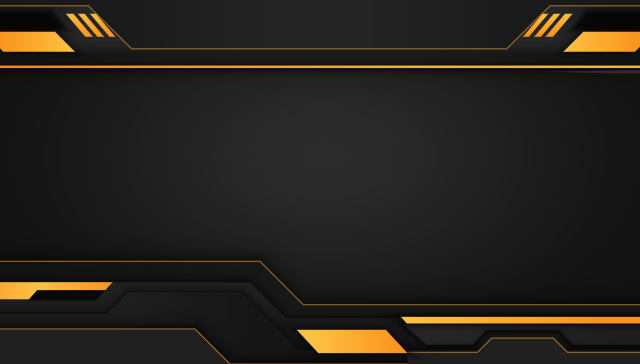
Give the GLSL for this background, as a Shadertoy shader.

```glsl
// Dark technical frame: layered charcoal panels with gold trim, bars and slanted tabs.
// Each panel edge is a stepped profile made of half planes; tabs are slanted boxes.
// Layers are painted back to front, with soft shadows cast outside each panel.

#define CANVAS vec2(768.0, 436.0)
#define GLOW_CENTER vec2(390.0, 185.0)
#define GLOW_LEVEL 0.168
#define EDGE_LEVEL 0.075
#define AMBER vec3(0.98, 0.58, 0.12)
#define YELLOW vec3(0.99, 0.76, 0.26)
#define TRIM vec3(0.72, 0.49, 0.17)
#define TRIM_HALF 0.65
#define STRIPE_STEP 14.5

float pixel; // size of one pixel in canvas units

// Signed distance to a profile stepping from a to b; positive beneath it.
float stepEdge(vec2 p, vec2 a, vec2 b) {
    vec2 along = normalize(b - a);
    float slant = along.x * (p.y - a.y) - along.y * (p.x - a.x);
    return min(p.y - min(a.y, b.y), max(p.y - max(a.y, b.y), slant));
}

// Slanted box: x range along its top edge, y range, and x shift per unit of y.
float tab(vec2 p, vec2 xs, vec2 ys, float lean) {
    float x = p.x - lean * (p.y - ys.x);
    float sides = max(xs.x - x, x - xs.y) / sqrt(1.0 + lean * lean);
    return max(sides, max(ys.x - p.y, p.y - ys.y));
}

float cover(float d) {
    return smoothstep(0.7 * pixel, -0.7 * pixel, d);
}

void paint(inout vec3 col, vec3 fill, float d) {
    col = mix(col, fill, cover(d));
}

void shade(inout vec3 col, float d, float size, float strength) {
    col *= 1.0 - strength * exp(-max(d, 0.0) / size);
}

void trim(inout vec3 col, float d, float strength) {
    col = mix(col, TRIM, strength * cover(abs(d) - TRIM_HALF));
}

vec3 gold(float t) {
    return mix(AMBER, YELLOW, clamp(t, 0.0, 1.0));
}

vec3 gray(float level) {
    return vec3(level, level, level * 1.02);
}

void topFrame(inout vec3 col, vec2 p) {
    vec2 m = vec2(min(p.x, CANVAS.x - 2.0 - p.x), p.y); // left-right symmetry
    float header = p.y - 80.0;
    shade(col, header, 7.0, 0.6);
    paint(col, gray(0.19), tab(p, vec2(590.0, 780.0), vec2(84.0, 88.0), 0.0) + 3.0 * smoothstep(760.0, 590.0, p.x));
    paint(col, gray(mix(0.075, 0.105, smoothstep(0.0, 300.0, m.x))), header);

    // Upper plate and its corner wings
    float wing = stepEdge(m, vec2(106.0, 7.0), vec2(158.0, 58.5));
    paint(col, gray(mix(0.10, 0.145, smoothstep(100.0, 380.0, m.x))), wing);
    float wingLevel = mix(0.05, 0.15, smoothstep(35.0, 110.0, m.x)) * smoothstep(78.0, 45.0, p.y);
    paint(col, gray(0.06 + wingLevel * 0.6), max(-wing, p.y - 63.0));
    float recess = tab(m, vec2(-20.0, 62.0), vec2(13.0, 36.0), 0.8);
    col *= 1.0 - 0.75 * smoothstep(5.0, -5.0, recess);
    trim(col, wing, 0.85);

    // Slanted stripes
    for (int i = 0; i < 3; i++) {
        float x = 79.0 + STRIPE_STEP * float(i);
        float width = 9.0 - float(i);
        paint(col, gold((44.0 - p.y) / 30.0), tab(m, vec2(x, x + width), vec2(16.5, 44.0), 0.85));
    }

    // Corner tabs and the full-width bar
    float corner = tab(m, vec2(-20.0, 66.0), vec2(38.0, 62.0), 1.0);
    shade(col, corner, 4.0, 0.5);
    paint(col, gold(m.x / 90.0), corner);
    shade(col, abs(header) - 1.5, 3.0, 0.5);
    paint(col, gold(p.x / 500.0) * 0.95, abs(header) - 1.5);
}

void leftPanels(inout vec3 col, vec2 p) {
    // Ridge running from the left side down to the middle
    float ridge = stepEdge(p, vec2(300.0, 338.0), vec2(343.0, 381.0));
    shade(col, -ridge, 5.0, 0.6);
    paint(col, gray(mix(0.125, 0.085, smoothstep(338.0, 425.0, p.y))), -ridge);

    // Raised inner plate
    float rise = stepEdge(p, vec2(128.0, 376.0), vec2(154.0, 350.0));
    float fall = stepEdge(p, vec2(290.0, 350.0), vec2(358.0, 419.0));
    float plate = min(rise, fall);
    plate = p.x < 220.0 ? rise : fall;
    shade(col, -plate, 4.0, 0.55);
    paint(col, gray(mix(0.12, 0.085, smoothstep(120.0, 340.0, p.x))), -plate);

    // Lower left plate
    float foot = stepEdge(p, vec2(234.0, 394.0), vec2(276.0, 436.0));
    shade(col, -foot, 8.0, 0.75);
    paint(col, gray(0.125), -foot);
    trim(col, foot, 0.85);

    // Two-level gold tab with a dark notch
    float notch = tab(p, vec2(45.0, 127.0), vec2(347.0, 360.0), -0.9);
    float upper = tab(p, vec2(-20.0, 135.0), vec2(338.0, 347.5), -0.9);
    float lower = tab(p, vec2(-40.0, 45.0), vec2(347.0, 358.5), -0.9);
    paint(col, gray(0.035), notch);
    paint(col, gold(1.0 - abs(p.x - 45.0) / 90.0), min(upper, lower));
}

void rightPanels(inout vec3 col, vec2 p) {
    // Plate under the bar, ending in a raised middle
    vec2 m = vec2(abs(p.x - 627.0), p.y);
    float hollow = stepEdge(m, vec2(43.0, 396.0), vec2(60.0, 413.5));
    float slope = tab(p, vec2(482.0, 900.0), vec2(388.0, 440.0), 1.15);
    float plate = max(slope, hollow);
    shade(col, plate, 4.0, 0.6);
    paint(col, gray(mix(0.15, 0.12, smoothstep(500.0, 768.0, p.x))), plate);
    shade(col, abs(plate), 2.0, 0.4);

    // Lowest plate with trim
    float base = max(stepEdge(m, vec2(37.0, 405.0), vec2(54.0, 422.0)), -1e3);
    float right = cover(489.0 - p.x);
    col = mix(col, gray(0.125), right * cover(-base));
    trim(col, base, 0.85 * right);

    // Long gold bar and slanted gold tab
    float bar = tab(p, vec2(481.0, 900.0), vec2(379.5, 387.5), 0.9);
    shade(col, bar, 4.0, 0.55);
    paint(col, gold(1.0 - (p.x - 490.0) / 230.0), bar);
    float badge = tab(p, vec2(356.0, 463.0), vec2(395.0, 423.0), 0.93);
    shade(col, badge, 5.0, 0.6);
    paint(col, gold(1.0 - (p.x - 375.0) / 105.0), badge);
}

void mainImage(out vec4 fragColor, in vec2 fragCoord) {
    // Canvas units, y measured down from the top
    vec2 p = vec2(fragCoord.x, iResolution.y - fragCoord.y) / iResolution.xy * CANVAS;
    pixel = CANVAS.y / iResolution.y;

    // Backdrop with a soft central glow
    float r = length((p - GLOW_CENTER) / vec2(400.0, 250.0));
    vec3 col = gray(mix(GLOW_LEVEL, EDGE_LEVEL, smoothstep(0.0, 1.1, r)));
    topFrame(col, p);

    // Lower console
    float consoleEdge = stepEdge(p, vec2(312.0, 313.0), vec2(364.0, 365.0));
    shade(col, -consoleEdge, 10.0, 0.55);
    paint(col, gray(mix(0.075, 0.095, smoothstep(0.0, 400.0, p.x))), -consoleEdge);
    trim(col, consoleEdge, 0.85);
    leftPanels(col, p);
    rightPanels(col, p);

    fragColor = vec4(col, 1.0);
}
```
